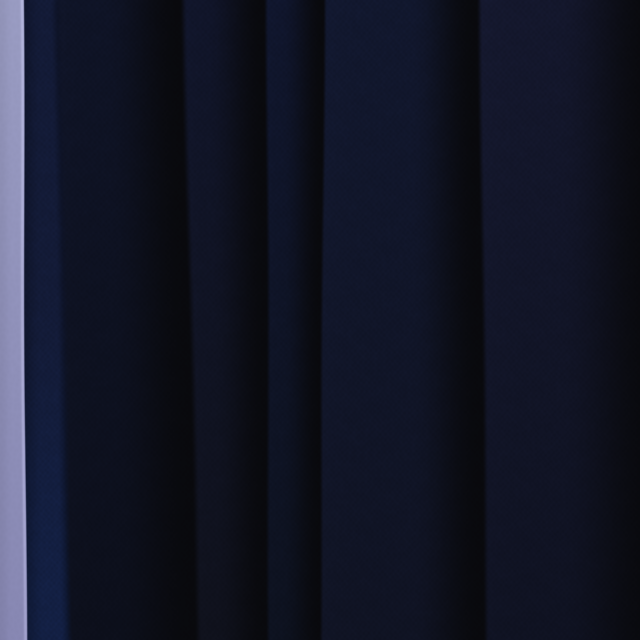
This texture is drawn by a Shadertoy shader. Its source:

```glsl
// Dark navy curtain hanging in soft vertical folds beside a pale lilac wall.

vec2 hash2(vec2 p) {
    p = fract(p * vec2(0.1031, 0.1137));
    p += dot(p, p.yx + 33.33);
    return fract((p.xx + p.yx) * p.yx * 7.31);
}

// Distance to the nearest scattered point, about 0 to 1.
float cellular(vec2 p) {
    vec2 cell = floor(p), f = fract(p);
    float nearest = 2.0;
    for (int j = -1; j <= 1; j++)
        for (int i = -1; i <= 1; i++) {
            vec2 o = vec2(i, j);
            vec2 d = o + hash2(cell + o) - f;
            nearest = min(nearest, dot(d, d));
        }
    return sqrt(nearest);
}

// Edge that drifts from its top position to its bottom position.
float edgeAt(float top, float bottom, float y) {
    return mix(bottom, top, y) + 0.0012 * sin(y * 7.0 + top * 40.0);
}

// Lay one fold over the cloth: lit on its left, sinking into shadow at its right.
vec3 layFold(vec3 under, float x, float left, float right, float shadeStart, vec3 lit, float soft) {
    float t = (x - left) / (right - left);
    float shade = smoothstep(shadeStart, 0.97, t);
    vec3 cloth = mix(lit, vec3(0.035, 0.037, 0.052), shade);
    cloth *= 1.0 + 0.07 * exp(-max(t, 0.0) * 9.0);
    return mix(under, cloth, smoothstep(-soft, soft, x - left));
}

void mainImage(out vec4 fragColor, in vec2 fragCoord) {
    vec2 uv = fragCoord / iResolution.xy;
    float x = uv.x, y = uv.y;

    // Fold boundaries
    float wallEdge = edgeAt(0.0365, 0.0415, y);
    float hemEdge = edgeAt(0.093, 0.110, y);
    float foldA = edgeAt(0.287, 0.311, y);
    float foldB = edgeAt(0.417, 0.420, y);
    float foldC = edgeAt(0.507, 0.501, y);
    float foldD = edgeAt(0.750, 0.761, y);

    // Hem strip, bluer toward the bottom, with a stitched crease at its right
    vec3 col = mix(vec3(0.075, 0.125, 0.265), vec3(0.075, 0.105, 0.215), smoothstep(0.0, 0.6, y));
    col *= 0.82 + 0.18 * smoothstep(0.0, 0.025, x - wallEdge);
    col *= 1.0 - 0.3 * smoothstep(-0.014, 0.0, x - hemEdge);

    // Folds, left to right, each fading a little toward the floor
    col = layFold(col, x, hemEdge, foldA, 0.35,
        mix(vec3(0.048, 0.059, 0.105), vec3(0.058, 0.077, 0.150), y), 0.005);
    col = layFold(col, x, foldA, foldB, 0.25,
        mix(vec3(0.060, 0.068, 0.110), vec3(0.065, 0.083, 0.165), y), 0.006);
    col = layFold(col, x, foldB, foldC, 0.25,
        mix(vec3(0.052, 0.070, 0.122), vec3(0.062, 0.085, 0.175), y), 0.004);
    col = layFold(col, x, foldC, foldD, 0.54,
        mix(vec3(0.062, 0.076, 0.138), vec3(0.068, 0.092, 0.180), y), 0.0035);
    col = layFold(col, x, foldD, 1.03, 0.42,
        mix(vec3(0.060, 0.072, 0.132), vec3(0.078, 0.091, 0.175), y), 0.005);

    // Weave: fine threads over a faint cellular mottle
    float threads = sin(x * 760.0 + sin(y * 31.0)) * sin(y * 690.0 + sin(x * 37.0));
    float mottle = cellular(uv * vec2(150.0, 120.0)) - 0.5;
    float slubs = sin(y * 113.0 + 2.0 * sin(x * 23.0)) * sin(x * 61.0 + y * 9.0);
    col *= 1.0 + 0.035 * threads + 0.08 * mottle + 0.015 * slubs;

    // Pale wall, with a bright rim where the curtain begins
    vec3 wall = mix(vec3(0.53, 0.53, 0.70), vec3(0.60, 0.61, 0.76), y);
    wall *= 1.0 + 0.02 * mottle - 0.05 * smoothstep(0.020, 0.0, x);
    wall += 0.10 * exp(-pow((x - wallEdge + 0.003) / 0.0025, 2.0));
    col = mix(wall, col, smoothstep(-0.0015, 0.0015, x - wallEdge));

    fragColor = vec4(clamp(col, 0.0, 1.0), 1.0);
}
```
